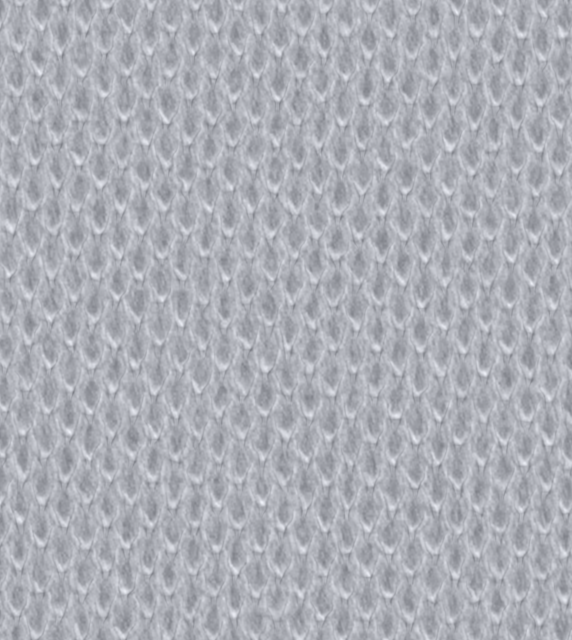
Write a Shadertoy shader that draws this texture.

```glsl
// Pale grey knitted mesh: staggered dark eyelets, each held in a bright yarn loop.
#define REPEATS vec2(13.1, 14.2)   // eyelets across and down, per column set
#define PHASE vec2(0.10, -0.21)    // position of the central eyelet
#define SKEW vec2(0.043, 0.018)    // lean of the columns, fall of the rows
#define YARN_LEVEL 0.692           // brightness of the plain yarn
#define EYELET_DEPTH 0.084
#define LOOP_LIGHT 0.094
#define CREASE_DEPTH 0.105
#define GLINT_LIGHT 0.085
#define FIBRE_GRAIN 0.105
#define TINT vec3(-0.007, 0.002, 0.031)

float hash(vec2 p) {
    return fract(sin(dot(p, vec2(127.1, 311.7))) * 43758.5453);
}

float noise(vec2 p) {
    vec2 i = floor(p), f = fract(p);
    f = f * f * (3.0 - 2.0 * f);
    return mix(mix(hash(i), hash(i + vec2(1, 0)), f.x),
               mix(hash(i + vec2(0, 1)), hash(i + vec2(1, 1)), f.x), f.y);
}

float softLine(float dist, float width) {
    return exp(-dist * dist / (width * width));
}

float segmentDistance(vec2 p, vec2 a, vec2 b) {
    vec2 ab = b - a;
    return length(p - a - ab * clamp(dot(p - a, ab) / dot(ab, ab), 0.0, 1.0));
}

// Light added or removed by one stitch; q is measured from its eyelet.
float stitch(vec2 q, vec2 id) {
    float ax = abs(q.x);

    // Eyelet: a drop, round below and narrow at the top, with dark streaks
    float halfWidth = max(0.16 - 0.18 * q.y, 0.05);
    float drop = length(vec2(q.x / halfWidth, (q.y - 0.03) / 0.36));
    float streak = noise(vec2(q.x * 15.0, q.y * 5.0) + id * 17.0);
    float depth = EYELET_DEPTH * (mix(0.9, 1.1, hash(id)) + 0.9 * (streak - 0.5));
    float light = -depth * smoothstep(1.15, 0.5, drop);

    // Rounded loop cradling the eyelet, with a groove along its outer side
    float slope = 9.0 * q.x;
    float loopDist = (q.y + 0.38 - 4.5 * q.x * q.x) / sqrt(1.0 + slope * slope);
    float loopMask = smoothstep(0.30, -0.05, q.y) * smoothstep(0.38, 0.25, ax);
    light += LOOP_LIGHT * softLine(loopDist, 0.075) * loopMask;
    light -= 0.4 * LOOP_LIGHT * softLine(loopDist + 0.105, 0.03) * loopMask;

    // Thin creases on the outside of the loop, meeting below it
    float creaseDist = (q.y + 0.72 - 2.8 * ax) / 2.97;
    float creaseMask = smoothstep(0.02, 0.08, ax) * smoothstep(0.29, 0.18, ax);
    float side = q.x > 0.0 ? 1.0 : 0.8;
    light -= CREASE_DEPTH * side * softLine(creaseDist, 0.034) * creaseMask;

    // Slanted glint on the left strand
    float tilt = 0.08 * (hash(id + 7.3) - 0.5);
    float glintDist = segmentDistance(q, vec2(-0.13 + tilt, -0.18), vec2(0.03, -0.42));
    light += GLINT_LIGHT * mix(0.5, 1.1, hash(id + 3.1)) * softLine(glintDist, 0.043);
    return light;
}

void mainImage(out vec4 fragColor, in vec2 fragCoord) {
    vec2 uv = fragCoord / iResolution.xy;
    vec2 p = (uv - 0.5) * REPEATS;
    p += vec2(-SKEW.x, SKEW.y) * p.yx;
    p -= PHASE;

    // Uneven tension in the knit
    vec2 cloth = p;
    p += 0.05 * (vec2(noise(p * 1.3 + 20.0), noise(p * 1.3 + 50.0)) - 0.5);
    p += 0.08 * (vec2(noise(p * 5.0 + 80.0), noise(p * 5.0 + 110.0)) - 0.5);

    // Neighbouring stitches; odd columns sit half a row higher
    float light = YARN_LEVEL;
    float column = floor(p.x * 2.0 + 0.5);
    for (int i = -1; i <= 1; i++) {
        float c = column + float(i);
        float offset = 0.5 * mod(c, 2.0);
        float row = floor(p.y - offset + 0.5);
        for (int j = -1; j <= 1; j++) {
            float r = row + float(j);
            light += stitch(p - vec2(0.5 * c, r + offset), vec2(c, r));
        }
    }

    // Slanted fibres and fine grain
    vec2 fibre = vec2(cloth.x + 0.3 * cloth.y, cloth.y);
    light += FIBRE_GRAIN * (noise(fibre * vec2(17.0, 8.0)) - 0.5);
    light += 0.6 * FIBRE_GRAIN * (noise(cloth * 19.0 + 30.0) - 0.5);

    fragColor = vec4(clamp(light + TINT, 0.0, 1.0), 1.0);
}
```
